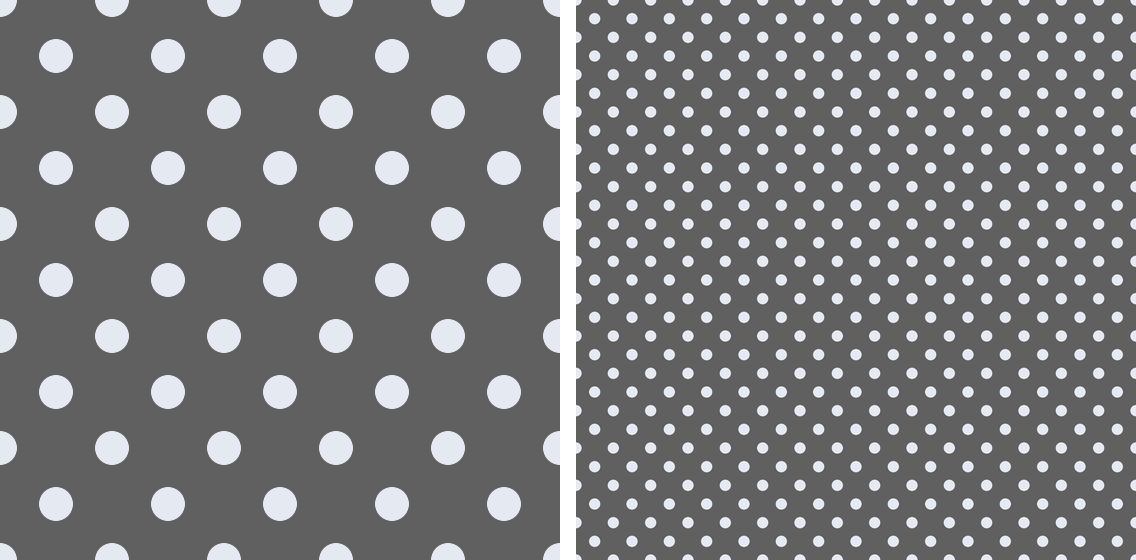
Left: one tile. Right: repeated 3 by 3.
Write a WebGL 2 fragment shader that draws this pattern.

```glsl
#version 300 es
precision highp float;

uniform vec2 u_resolution;
out vec4 fragColor;

// Distance to the nearest point of the unit lattice
float latticeDistance(vec2 p) {
    return length(fract(p + 0.5) - 0.5);
}

void main() {
    // Five whole cells each way, so opposite edges join
    const float repeats = 5.0;
    vec2 cell = gl_FragCoord.xy / u_resolution * repeats;
    float pixel = repeats / min(u_resolution.x, u_resolution.y);

    // Dots at cell corners and cell centres
    float dotEdge = min(latticeDistance(cell), latticeDistance(cell - 0.5)) - 0.151;
    float coverage = 1.0 - smoothstep(-0.5 * pixel, 0.5 * pixel, dotEdge);

    vec3 charcoal = vec3(0.376);
    vec3 paleBlue = vec3(0.898, 0.914, 0.949);
    fragColor = vec4(mix(charcoal, paleBlue, coverage), 1.0);
}
```
